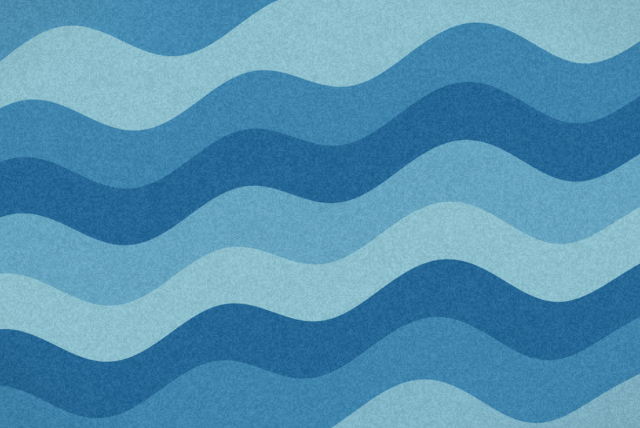
This background is drawn by a Shadertoy shader. Its source:

```glsl
// Layered rising sea waves in flat blues with a fine paper grain.

const float PI = 3.14159265;
const int RIDGES = 8;

const vec3 DEEP = vec3(0.145, 0.405, 0.588);
const vec3 MID  = vec3(0.245, 0.522, 0.684);
const vec3 SKY  = vec3(0.397, 0.643, 0.752);
const vec3 PALE = vec3(0.550, 0.748, 0.803);
const vec3 MIST = vec3(0.500, 0.705, 0.778);

// Fill below each ridge, from top to bottom
const vec3 FILL[RIDGES] = vec3[RIDGES](PALE, MID, DEEP, SKY, PALE, DEEP, MID, MIST);

// Sideways drift and height of each ridge
const vec2 OFFSET[RIDGES] = vec2[RIDGES](
    vec2(0.113, 0.445), vec2(0.023, 0.271), vec2(0.004, 0.134), vec2(0.0, 0.0),
    vec2(-0.037, -0.143), vec2(-0.043, -0.276), vec2(-0.066, -0.410), vec2(-0.096, -0.555));

// Strength of each sine harmonic in the swell
const int HARMONICS = 12;
const float SWELL[HARMONICS] = float[HARMONICS](
    -0.0060, 0.0014, -0.0137, 0.0293, -0.0139, 0.0404,
    0.0236, -0.0086, 0.0008, -0.0022, 0.0021, -0.0009);

float hash(vec2 p) {
    vec3 q = fract(vec3(p.xyx) * 0.1031);
    q += dot(q, q.yzx + 33.33);
    return fract((q.x + q.y) * q.z);
}

float valueNoise(vec2 p) {
    vec2 cell = floor(p), f = fract(p);
    f = f * f * (3.0 - 2.0 * f);
    return mix(mix(hash(cell), hash(cell + vec2(1, 0)), f.x),
               mix(hash(cell + vec2(0, 1)), hash(cell + vec2(1, 1)), f.x), f.y);
}

// Shared wave profile: a rising line plus harmonics
float swell(float x) {
    float along = x + 0.1133;
    float height = 0.4209 + 0.1608 * along;
    for (int n = 0; n < HARMONICS; n++)
        height += SWELL[n] * sin(float(n + 1) * PI * along / 1.7188);
    return height;
}

// Height of one ridge, with a slight fan between neighbours
float ridge(int i, float x) {
    float height = swell(x - OFFSET[i].x) + OFFSET[i].y;
    height -= 0.004 * (x - 0.72) * (float(i) - 3.5);
    // The outer ridges leave the frame
    if (i == 0) height += 0.4 * smoothstep(0.66, 0.9, x);
    if (i == RIDGES - 1) height -= 0.06 * (1.0 - smoothstep(0.5, 0.8, x));
    return height;
}

// Fine grain with faint larger mottling
float grain(vec2 p) {
    return 0.075 * (valueNoise(p * 310.0) - 0.5)
         + 0.030 * (valueNoise(p * 140.0 + 17.0) - 0.5)
         + 0.008 * (valueNoise(p * 24.0 + 5.0) - 0.5);
}

void mainImage(out vec4 fragColor, in vec2 fragCoord) {
    vec2 uv = fragCoord / iResolution.xy;
    vec2 p = uv * vec2(1.5, 1.0);
    float soft = 0.9 / iResolution.y;

    // Top fill fades to the right, then each wave covers the one above
    vec3 color = mix(vec3(0.315, 0.585, 0.725), MID, smoothstep(0.0, 0.6, p.x));
    for (int i = 0; i < RIDGES; i++) {
        float above = p.y - ridge(i, p.x);
        color = mix(color, FILL[i], 1.0 - smoothstep(-soft, soft, above));
    }

    // Soft darkening at the corners
    vec2 fromCenter = uv - 0.5;
    color *= 1.0 - 0.06 * smoothstep(0.25, 0.5, dot(fromCenter, fromCenter));

    fragColor = vec4(clamp(color + grain(p), 0.0, 1.0), 1.0);
}
```
